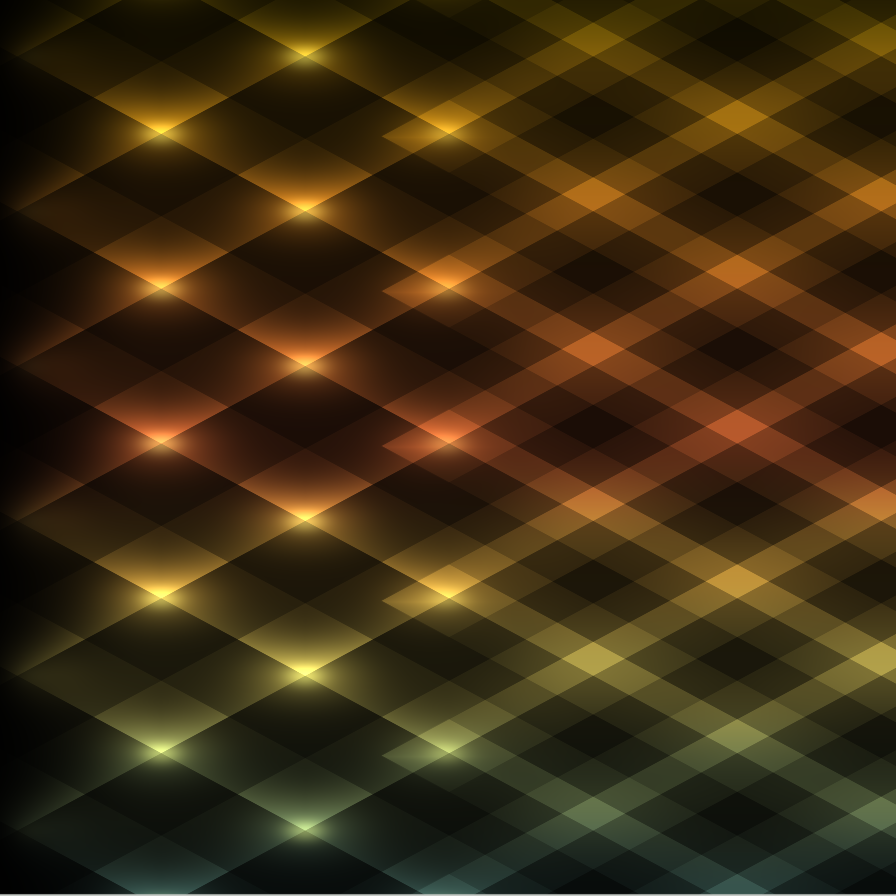
This background is drawn by a Shadertoy shader. Its source:

```glsl
const float PERIOD = 0.1728;            // vertical spacing of the nodes
const float COLUMN = 0.1607;            // horizontal spacing of the node columns
const vec2 NODE = vec2(0.1800, 0.8500); // one bright crossing
const float RAMP_START = -0.475;        // rising band, ends on the node line
const float RAMP_WIDTH = 0.475;
const float FADE_START = -0.226;        // falling band, found on the right only
const float FADE_WIDTH = 0.476;
const float FADE_COLUMN = 2.0;          // node column where falling bands begin
const float AMBIENT = 0.12;
const float BAND_LIGHT = 0.185;
const float CELL_LIGHT = 0.14;
const float GLOW_LIGHT = 0.36;
const vec3 CORE_COLOR = vec3(0.36, 0.38, 0.20);
const vec3 EDGE_COLOR = vec3(0.78, 0.80, 0.78);

// Evenly spaced tones from the bottom to the top
const vec3 TONES[9] = vec3[9](
    vec3(0.26, 0.40, 0.37), vec3(0.50, 0.57, 0.36), vec3(0.84, 0.76, 0.35),
    vec3(0.93, 0.70, 0.27), vec3(0.87, 0.42, 0.21), vec3(0.88, 0.47, 0.18),
    vec3(0.86, 0.52, 0.13), vec3(0.78, 0.54, 0.08), vec3(0.48, 0.38, 0.02));

vec3 toneAt(float height) {
    float t = clamp(height, 0.0, 0.9999) * 8.0;
    int i = int(t);
    return mix(TONES[i], TONES[i + 1], smoothstep(0.0, 1.0, fract(t)));
}

// x: position across the repeated band, y: its smooth mask
vec2 band(float t, float start, float width, float aa) {
    float d = fract(t - start);
    float mask = smoothstep(0.0, aa, d) * (1.0 - smoothstep(width - aa, width, d));
    return vec2(clamp(d / width, 0.0, 1.0), mask);
}

float risingLight(vec2 b, float leftSide) {
    float flatRamp = 0.46 + 0.50 * b.x;
    float steepRamp = 0.36 + 1.10 * b.x * b.x;
    return b.y * mix(flatRamp, steepRamp, leftSide);
}

float fallingBand(float t, float aa) {
    vec2 b = band(t, FADE_START, FADE_WIDTH, aa);
    return b.y * (0.98 - 0.40 * b.x);
}

void mainImage(out vec4 fragColor, in vec2 fragCoord) {
    vec2 p = fragCoord / iResolution.xy;
    float aa = 1.1 / (PERIOD * iResolution.y);

    // Diagonal coordinates: whole numbers are the lines through the nodes
    float down = (NODE.y - p.y) / PERIOD;
    float across = (p.x - NODE.x) / (2.0 * COLUMN);
    float u = down + across;
    float v = down - across;
    float leftSide = 1.0 - smoothstep(0.40, 0.62, p.x);

    // Rising bands cover everything and light the cells where they cross
    vec2 riseU = band(u, RAMP_START, RAMP_WIDTH, aa);
    vec2 riseV = band(v, RAMP_START, RAMP_WIDTH, aa);
    float bands = risingLight(riseU, leftSide) + risingLight(riseV, leftSide);
    float rim = max(riseU.x, riseV.x);
    float cell = riseU.y * riseV.y * rim * rim * leftSide;

    // Falling bands start at the diamonds of one column and run right
    float uIndex = floor(u - FADE_START);
    float vIndex = floor(v - FADE_START);
    float uEnd = uIndex - FADE_COLUMN + FADE_START + FADE_WIDTH;
    float vStart = vIndex + FADE_COLUMN + FADE_START;
    float fadeU = fallingBand(u, aa) * smoothstep(-aa, aa, uEnd - v);
    float fadeV = fallingBand(v, aa) * smoothstep(-aa, aa, u - vStart);
    bands += (fadeU + fadeV) * mix(0.42, 1.0, smoothstep(0.45, 0.64, p.x));

    // Overlaps gain slightly more than their sum
    bands *= 0.75 + 0.10 * bands;

    // Elliptical glows on the nodes, weaker below them
    vec2 node = round(vec2(u, v));
    vec2 offset = vec2(u, v) - node;
    vec2 g = vec2(offset.x - offset.y, offset.x + offset.y);
    float r2 = dot(g, g);
    float below = mix(1.0, 0.85, smoothstep(-0.15, 0.2, g.y));
    float glow = exp(-7.0 * r2) * below * leftSide;
    float core = exp(-50.0 * r2) * below * leftSide;

    // Horizontal streak inside the first diamonds of the falling bands
    float first = 1.0 - step(0.5, abs(node.x - node.y - FADE_COLUMN));
    float streak = first * fadeU * fadeV * exp(-7.0 * abs(g.y - 0.04))
                 * (1.0 - smoothstep(-0.3, 0.5, g.x));

    float light = AMBIENT + BAND_LIGHT * bands + CELL_LIGHT * cell
                + GLOW_LIGHT * glow + 0.25 * streak;
    light *= smoothstep(-0.03, 0.17, p.x);

    vec3 color = toneAt(p.y) * light;
    color += CORE_COLOR * core * smoothstep(0.0, 0.17, p.x);

    // Pale rim along the lower edge
    color = mix(EDGE_COLOR, color, smoothstep(0.001, 0.003, p.y));
    fragColor = vec4(color, 1.0);
}
```
